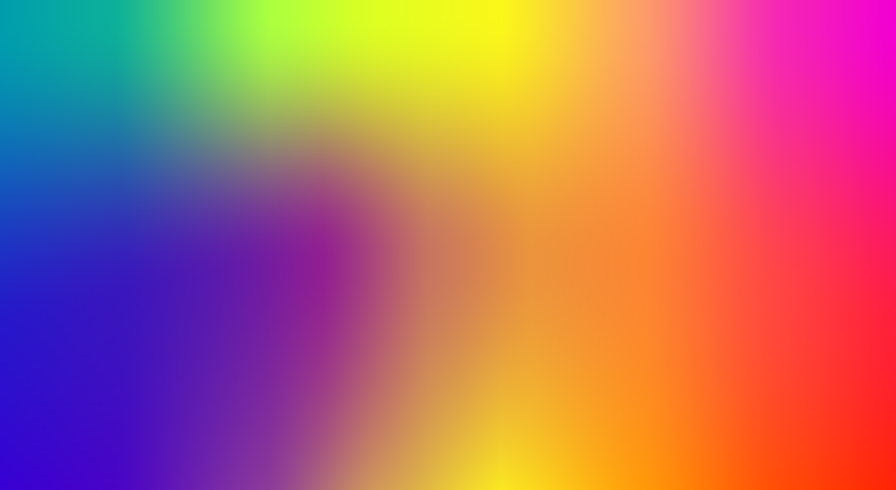
Write a WebGL 1 fragment shader that draws this background.

```glsl
precision highp float;

uniform vec2 u_resolution;

// Top band, left to right
const vec3 TOP_TEAL    = vec3(0.00, 0.62, 0.68);
const vec3 TOP_SEA     = vec3(0.05, 0.69, 0.60);
const vec3 TOP_GREEN   = vec3(0.67, 1.00, 0.25);
const vec3 TOP_LIME    = vec3(0.87, 1.00, 0.13);
const vec3 TOP_YELLOW  = vec3(0.98, 0.97, 0.10);
const vec3 TOP_PEACH   = vec3(0.99, 0.61, 0.41);
const vec3 TOP_PINK    = vec3(0.96, 0.15, 0.71);
const vec3 TOP_MAGENTA = vec3(0.95, 0.00, 0.82);

// Middle band
const vec3 MID_BLUE    = vec3(0.14, 0.10, 0.79);
const vec3 MID_INDIGO  = vec3(0.22, 0.09, 0.74);
const vec3 MID_PURPLE  = vec3(0.57, 0.12, 0.57);
const vec3 MID_ROSE    = vec3(0.78, 0.46, 0.38);
const vec3 MID_AMBER   = vec3(0.92, 0.58, 0.24);
const vec3 MID_ORANGE  = vec3(0.99, 0.52, 0.20);
const vec3 MID_CORAL   = vec3(1.00, 0.27, 0.27);
const vec3 MID_CRIMSON = vec3(1.00, 0.12, 0.26);

// Bottom band
const vec3 LOW_BLUE    = vec3(0.22, 0.00, 0.83);
const vec3 LOW_VIOLET  = vec3(0.29, 0.01, 0.78);
const vec3 LOW_MAUVE   = vec3(0.55, 0.23, 0.60);
const vec3 LOW_SAND    = vec3(0.82, 0.60, 0.35);
const vec3 LOW_YELLOW  = vec3(0.98, 0.91, 0.13);
const vec3 LOW_ORANGE  = vec3(1.00, 0.60, 0.03);
const vec3 LOW_FLAME   = vec3(1.00, 0.30, 0.02);
const vec3 LOW_RED     = vec3(1.00, 0.14, 0.02);

// Band heights, measured down from the top edge
const float TOP_END   = 0.03;
const float MID_START = 0.52;
const float SIDE_SAG  = 0.70;
const float MID_END   = 0.55;
const float LOW_CURVE = 1.5;

// Rightward shift of the purple area, and softness of the stops
const float BULGE_SHIFT = 0.06;
const float STOP_EASE   = 0.25;

// Mostly linear, slightly eased at the joins
float ramp(float a, float b, float x) {
  float t = clamp((x - a) / (b - a), 0.0, 1.0);
  return mix(t, t * t * (3.0 - 2.0 * t), STOP_EASE);
}

// Horizontal gradient through eight colour stops
vec3 band(float x, vec3 c0, vec3 c1, vec3 c2, vec3 c3,
          vec3 c4, vec3 c5, vec3 c6, vec3 c7) {
  vec3 color = mix(c0, c1, ramp(0.00, 0.13, x));
  color = mix(color, c2, ramp(0.13, 0.30, x));
  color = mix(color, c3, ramp(0.30, 0.42, x));
  color = mix(color, c4, ramp(0.42, 0.56, x));
  color = mix(color, c5, ramp(0.56, 0.72, x));
  color = mix(color, c6, ramp(0.72, 0.87, x));
  return mix(color, c7, ramp(0.87, 1.00, x));
}

void main() {
  vec2 uv = gl_FragCoord.xy / u_resolution;
  float depth = 1.0 - uv.y;

  // Push the middle stops to the right
  float bulge = smoothstep(0.08, 0.32, uv.x) * (1.0 - smoothstep(0.45, 0.75, uv.x));
  float bentX = uv.x - BULGE_SHIFT * bulge;

  vec3 top = band(uv.x, TOP_TEAL, TOP_SEA, TOP_GREEN, TOP_LIME,
                  TOP_YELLOW, TOP_PEACH, TOP_PINK, TOP_MAGENTA);
  vec3 middle = band(bentX, MID_BLUE, MID_INDIGO, MID_PURPLE, MID_ROSE,
                     MID_AMBER, MID_ORANGE, MID_CORAL, MID_CRIMSON);
  vec3 low = band(uv.x, LOW_BLUE, LOW_VIOLET, LOW_MAUVE, LOW_SAND,
                  LOW_YELLOW, LOW_ORANGE, LOW_FLAME, LOW_RED);

  // Blend the bands vertically; the top colours reach lower at the sides
  float side = uv.x - 0.5;
  float midStart = MID_START + SIDE_SAG * side * side;
  float lowAmount = clamp((depth - MID_END) / (1.0 - MID_END), 0.0, 1.0);
  vec3 color = mix(top, middle, smoothstep(TOP_END, midStart, depth));
  color = mix(color, low, pow(lowAmount, LOW_CURVE));

  gl_FragColor = vec4(color, 1.0);
}
```
